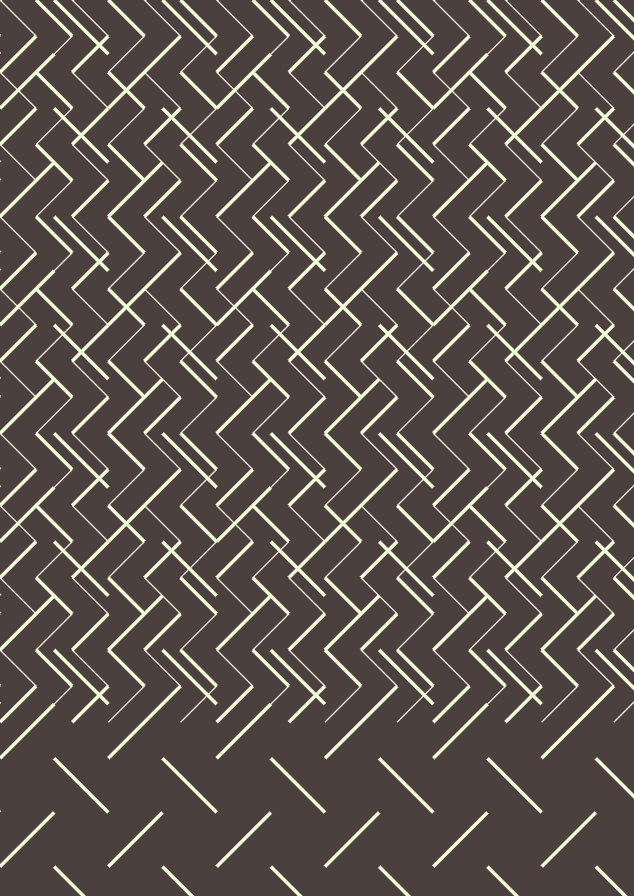
Write a Shadertoy shader that draws this pattern.

```glsl
// Lengths are in canvas heights, measured from the top left corner
const float LARGE_CELL = 0.06045;
const float SMALL_CELL = LARGE_CELL * 2.0 / 3.0;
const float SMALL_ROWS = 20.0;
const float ALL_ROWS = 1000.0;
const float THICK = 0.0039;
const float THIN = 0.0014;
const vec3 GROUND = vec3(0.300, 0.250, 0.245);
const vec3 THICK_COLOR = vec3(0.940, 0.990, 0.850);
const vec3 THIN_COLOR = vec3(1.000, 0.950, 0.910);

// Coverage of one diagonal per 2x2 block of cells; slope 1 falls, -1 rises
float diagonals(vec2 p, float cell, vec2 slot, float slope, float width, float rows) {
    vec2 fromCenter = p / cell - slot - 0.5;
    vec2 block = floor(fromCenter * 0.5 + 0.5);
    vec2 q = (fromCenter - 2.0 * block) * cell;

    // Box aligned with the diagonal
    vec2 local = vec2(q.x + slope * q.y, q.y - slope * q.x) * inversesqrt(2.0);
    vec2 edge = abs(local) - vec2(cell * inversesqrt(2.0), 0.5 * width);
    float dist = max(edge.x, edge.y);

    float inRows = step(slot.y + 2.0 * block.y, rows - 0.5);
    return inRows * clamp(0.5 - dist * iResolution.y, 0.0, 1.0);
}

// Falling strokes in odd columns, rising strokes in even columns
float thickWeave(vec2 p, float cell, float rows) {
    float falling = diagonals(p, cell, vec2(1.0, 0.0), 1.0, THICK, rows);
    float rising = diagonals(p, cell, vec2(0.0, 1.0), -1.0, THICK, rows);
    return max(falling, rising);
}

// Fine strokes that complete the small zigzags
float thinWeave(vec2 p) {
    float falling = diagonals(p, SMALL_CELL, vec2(0.0), 1.0, THIN, SMALL_ROWS);
    float rising = diagonals(p, SMALL_CELL, vec2(1.0), -1.0, THIN, SMALL_ROWS);
    return max(falling, rising);
}

void mainImage(out vec4 fragColor, in vec2 fragCoord) {
    vec2 p = vec2(fragCoord.x, iResolution.y - fragCoord.y) / iResolution.y;

    vec3 color = mix(GROUND, THIN_COLOR, thinWeave(p));
    float thick = max(thickWeave(p, SMALL_CELL, SMALL_ROWS),
                      thickWeave(p, LARGE_CELL, ALL_ROWS));
    color = mix(color, THICK_COLOR, thick);

    fragColor = vec4(color, 1.0);
}
```
